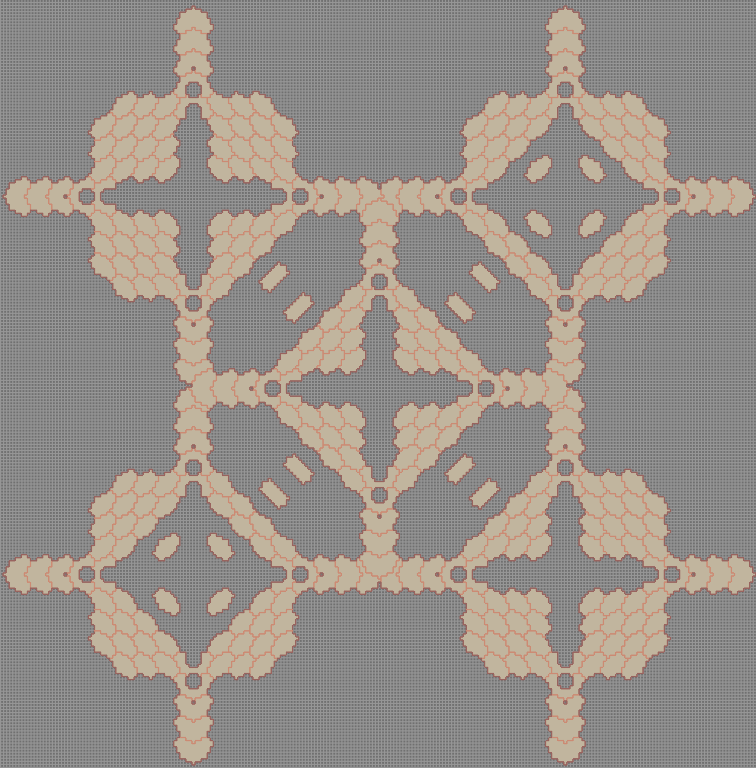
Give the GLSL for this pattern, as a WebGL 2 fragment shader.

```glsl
#version 300 es
precision highp float;
// Draws five linked diamond medallions of staggered bricks on a fine woven grid.

uniform vec2 u_resolution;
out vec4 fragColor;

const float ROWS = 252.0;              // grid cells along the canvas height
const vec2  MIDDLE = vec2(124.5);      // centre of the middle medallion, in cells
const float PITCH = 7.0;               // brick lattice spacing, in cells
const float BRICK_OFFSET = 1.8;        // first brick's distance from each axis
const float BRICK_STRETCH = 0.6;       // below 1 makes bricks longer than tall
const float CHIP_PLACE = 26.6;         // loose brick's distance from each axis
const float GRID_WIDTH = 0.37;         // thread width as a share of a cell
const float SEAM_WIDTH = 0.23;         // half width of seams, in cells
const vec3 THREAD = vec3(0.59);
const vec3 GAP = vec3(0.44);
const vec3 CLAY = vec3(0.755, 0.71, 0.62);
const vec3 SEAM = vec3(0.80, 0.54, 0.45);
const vec3 RIM = vec3(0.60, 0.39, 0.37);

// Lattice index of the brick that owns a point in the folded quadrant.
vec2 nearestBrick(vec2 p) {
  vec2 base = floor((p - BRICK_OFFSET) / PITCH + 0.5);
  vec2 best = base;
  float bestDist = 1e5;
  for (int y = -1; y <= 1; y++) {
    for (int x = -1; x <= 1; x++) {
      vec2 index = base + vec2(x, y);
      vec2 d = p - BRICK_OFFSET - PITCH * index;
      float dist = length(vec2((d.x - d.y) * BRICK_STRETCH, d.x + d.y));
      if (dist < bestDist) { bestDist = dist; best = index; }
    }
  }
  return best;
}

// Brick number inside one medallion, or 0 for an empty cell.
float medallion(vec2 rel, vec2 side) {
  vec2 p = abs(rel);
  bool inner = side == vec2(0.0) || (rel.x * side.x < 0.0 && rel.y * side.y < 0.0);
  bool denseCore = side.x * side.y <= 0.0;

  // loose brick beyond the facing corner
  vec2 d = p - CHIP_PLACE;
  float along = abs(d.x - d.y) * 0.7071;
  float across = abs(d.x + d.y) * 0.7071;
  if (inner && across < 2.6 && along + 0.35 * across < 5.1) return 900.0;

  // round holes along the arms
  float far = max(p.x, p.y), near = min(p.x, p.y);
  for (int i = 4; i <= 6; i++) {
    float radius = i == 4 ? 2.7 : (i == 5 ? 2.3 : 1.0);
    if (length(vec2(far - PITCH * float(i), near)) < radius) return 0.0;
  }

  vec2 brick = nearestBrick(p);
  float low = min(brick.x, brick.y), high = max(brick.x, brick.y);
  float ring = brick.x + brick.y;
  bool frame = ring >= 4.0 && ring <= 5.0 && high <= 5.0;
  bool arm = low <= 0.0 && ring >= 4.0 && high <= 8.0;
  bool shoulder = !inner && ring >= 4.0 && ring <= 7.0 && high <= 4.0;
  bool core = low >= 1.0 && high <= (denseCore ? 2.0 : 1.0);
  return frame || arm || shoulder || core ? 100.0 + brick.x * 20.0 + brick.y : 0.0;
}

// Number of the brick covering a grid cell across all medallions.
float brickAt(vec2 cell) {
  vec2 p = floor(cell) + 0.5 - MIDDLE;
  for (int k = 0; k < 5; k++) {
    vec2 side = vec2(0.0);
    if (k > 0) side = vec2(k % 2 == 0 ? 1.0 : -1.0, k < 3 ? 1.0 : -1.0);
    vec2 centre = side * 61.0 + vec2(0.0, side.y > 0.0 ? 2.0 : 0.0);
    float id = medallion(p - centre, side);
    if (id > 0.0) return id + 1000.0 * float(k);
  }
  return 0.0;
}

// Area integral of repeated threads, for exact box filtering.
vec2 threadIntegral(vec2 x) {
  return floor(x) * GRID_WIDTH + min(fract(x), GRID_WIDTH);
}

void main() {
  float pixel = ROWS / u_resolution.y;
  vec2 p = gl_FragCoord.xy * pixel;

  // woven background
  vec2 thread = (threadIntegral(p + 0.5 * pixel) - threadIntegral(p - 0.5 * pixel)) / pixel;
  vec3 weave = mix(GAP, THREAD, 1.0 - (1.0 - thread.x) * (1.0 - thread.y));

  // brick fill
  float id = brickAt(p);
  vec3 colour = id > 0.0 ? CLAY : weave;

  // seams and rims along the nearest cell borders
  vec2 local = fract(p) - 0.5;
  vec2 toward = vec2(local.x < 0.0 ? -1.0 : 1.0, local.y < 0.0 ? -1.0 : 1.0);
  vec2 border = 0.5 - abs(local);
  vec2 line = 1.0 - smoothstep(SEAM_WIDTH - 0.5 * pixel, SEAM_WIDTH + 0.5 * pixel, border);
  float idX = brickAt(p + vec2(toward.x, 0.0));
  float idY = brickAt(p + vec2(0.0, toward.y));
  if (idX != id) colour = mix(colour, min(id, idX) > 0.0 ? SEAM : RIM, line.x);
  if (idY != id) colour = mix(colour, min(id, idY) > 0.0 ? SEAM : RIM, line.y);

  fragColor = vec4(colour, 1.0);
}
```
